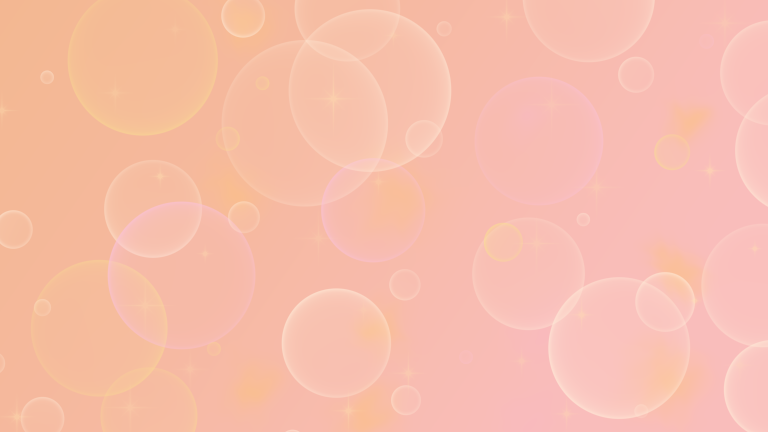
Write a WebGL 2 fragment shader that draws this background.

```glsl
#version 300 es
precision highp float;
// Translucent soap bubbles and faint sparkles over a peach to pink gradient.
// Scattered discs with bright rims are blended in loops; layered sines
// warp the soft amber and pink stains lying beneath them.

uniform vec2 u_resolution;
out vec4 fragColor;

float hash(float n) {
    return fract(sin(n * 12.9898) * 43758.5);
}

// Evenly spread, irregular points in the unit square
vec2 scatter(float i, vec2 start) {
    return fract(start + i * vec2(0.75488, 0.56984));
}

// Offset built from layered sines, for cloudy outlines
vec2 sineWarp(vec2 p) {
    vec2 w = sin(p.yx * 31.0 + vec2(0.4, 2.1));
    w += 0.6 * sin(p * 57.0 + w * 1.5 + vec2(1.7, 0.3));
    return w + 0.4 * sin(p.yx * 103.0 + w * 2.0);
}

// Opacity of one bubble: faint body, bright rim, lit from one side
float bubble(vec2 q, float radius, float lightAngle, float pixel) {
    float d = length(q) / radius;
    float edge = max(0.0025, 0.9 * pixel) / radius;
    float inside = 1.0 - smoothstep(1.0 - edge, 1.0 + edge * 0.4, d);
    float lit = dot(q / radius, vec2(cos(lightAngle), sin(lightAngle)));
    float sharpness = mix(9.0, 7.0, smoothstep(0.03, 0.12, radius));
    float rim = pow(min(d, 1.0), sharpness) * (0.75 + 0.35 * lit);
    float line = smoothstep(1.0 - 0.011 / radius, 1.0, d);
    return inside * (0.11 + 0.05 * lit + 0.34 * rim + 0.16 * line);
}

// Tapered thin ray running along x
float ray(vec2 q, float reach, float width) {
    float taper = max(0.0, 1.0 - abs(q.x) / reach);
    return taper * exp(-abs(q.y) / (width * (0.4 + 0.6 * taper)));
}

float sparkle(vec2 q, float reach, float pixel) {
    float width = max(0.0021, 0.6 * pixel);
    vec2 diagonal = vec2(q.x + q.y, q.y - q.x) * 0.7071;
    float rays = ray(q, reach * 0.85, width) + ray(q.yx, reach, width);
    rays += 0.6 * (ray(diagonal, reach * 0.45, width) + ray(diagonal.yx, reach * 0.45, width));
    return rays + 0.3 * exp(-dot(q, q) / (reach * reach * 0.05));
}

void main() {
    vec2 p = gl_FragCoord.xy / u_resolution.y;
    float aspect = u_resolution.x / u_resolution.y;
    float pixel = 1.0 / u_resolution.y;
    vec2 span = vec2(aspect, 1.0);

    // Diagonal gradient
    float t = 0.72 * p.x / aspect + 0.28 * (1.0 - p.y);
    vec3 color = mix(vec3(0.950, 0.718, 0.555), vec3(0.965, 0.725, 0.635), smoothstep(-0.2, 0.52, t));
    color = mix(color, vec3(0.978, 0.742, 0.735), smoothstep(0.3, 0.88, t));

    // Cloudy stains, mostly low and to the right
    vec2 warped = p + 0.012 * sineWarp(p);
    for (float i = 0.0; i < 12.0; i++) {
        vec2 spot = scatter(i, vec2(0.31, 0.12));
        spot = vec2(0.25 + 0.75 * spot.x, pow(spot.y, 1.6)) * span;
        vec2 q = (warped - spot) / mix(0.035, 0.085, hash(i + 3.0));
        vec3 stain = mod(i, 4.0) < 2.5 ? vec3(0.985, 0.755, 0.52) : vec3(0.975, 0.725, 0.75);
        color = mix(color, stain, 0.6 * exp(-dot(q, q)));
    }

    // Bubbles: large ones first, then small ones
    for (float i = 0.0; i < 42.0; i++) {
        bool large = i < 18.0;
        float size = hash(i + 21.0);
        float radius = large ? mix(0.11, 0.195, size) : mix(0.016, 0.076, size * size);
        vec2 center = scatter(i, vec2(0.43, 0.68)) * 1.08 - 0.04;
        center += 0.07 * (vec2(hash(i + 50.0), hash(i + 90.0)) - 0.5);
        float angle = 6.283 * hash(i + 130.0);
        float tintPick = hash(i + 170.0);
        vec3 tint = vec3(1.0, 0.925, 0.85);
        if (tintPick < 0.26) tint = vec3(0.98, 0.87, 0.57);
        else if (tintPick > 0.9) tint = vec3(0.98, 0.76, 0.84);
        float strength = mix(0.6, 1.2, hash(i + 210.0));
        color = mix(color, tint, strength * bubble(p - center * span, radius, angle, pixel));
    }

    // Sparkles: a few long ones among many small ones
    for (float i = 0.0; i < 28.0; i++) {
        vec2 center = scatter(i, vec2(0.15, 0.83));
        center.y = pow(center.y, 1.3);
        float reach = mix(0.02, 0.095, hash(i + 310.0));
        float strength = mix(0.16, 0.48, hash(i + 350.0));
        float glow = min(1.0, sparkle(p - center * span, reach, pixel));
        color = mix(color, vec3(1.0, 0.88, 0.69), strength * glow);
    }

    fragColor = vec4(color, 1.0);
}
```
